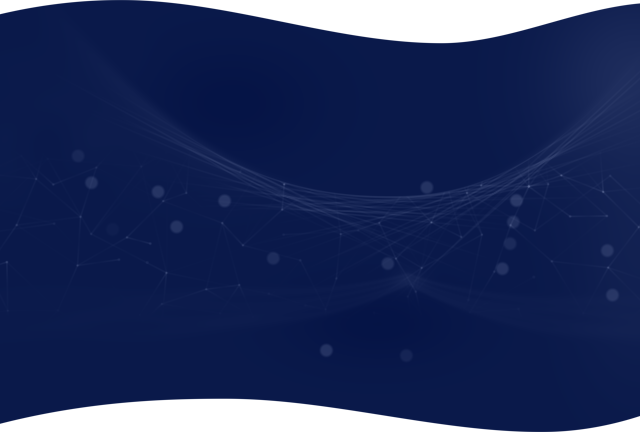
Reproduce this background procedurally as a Shadertoy shader.

```glsl
// A navy banner between two white waves, crossed by a sagging web of fine lines:
// tangent threads, a jittered-grid network and soft ribbons, with haze and pale discs.

const vec3 NAVY = vec3(0.038, 0.098, 0.290);
const vec3 DEEP = vec3(0.000, 0.055, 0.255);
const vec3 MIST = vec3(0.55, 0.60, 0.76);
const vec2 SAG = vec2(0.612, 0.544);   // lowest point of the rim
const vec2 KNOT = vec2(0.638, 0.353);  // meeting point of the ribbons
const float LINE_WIDTH = 0.0014;
const float THREAD_GAIN = 0.11;
const float NET_GAIN = 0.13;
const float DISC_RADIUS = 0.0145;
const int THREADS = 44;

float aspect, px;

float hash(vec2 c) { return fract(sin(dot(c, vec2(127.1, 311.7))) * 43758.5); }

float noise(vec2 x) {
  vec2 c = floor(x), f = fract(x);
  f = f * f * (3.0 - 2.0 * f);
  return mix(mix(hash(c), hash(c + vec2(1, 0)), f.x),
             mix(hash(c + vec2(0, 1)), hash(c + 1.0), f.x), f.y);
}

float stroke(float d) { return 1.0 - smoothstep(0.0, LINE_WIDTH + px, d); }

float glow(vec2 p, vec2 centre, vec2 size) {
  vec2 d = (p - centre) / size;
  return exp(-dot(d, d));
}

float bump(float x, float centre, float width) {
  float d = (x - centre) / width;
  return exp(-d * d);
}

// Outer waves
float topWave(float x) {
  float left = max(0.189 - x, 0.0) / 0.189;
  return 1.0 - 0.033 * left * left - 0.100 * smoothstep(0.189, 0.690, x)
       + 0.094 * smoothstep(0.690, 1.029, x);
}

float bottomWave(float x) {
  float left = max(0.352 - x, 0.0) / 0.352, right = max(x - 0.846, 0.0) / 0.154;
  return 0.077 - 0.058 * pow(left, 2.3) - 0.077 * smoothstep(0.352, 0.846, x)
       + 0.037 * right * right;
}

// Upper rim of the web: height and slope
vec2 rim(float x) {
  float dx = x - SAG.x, a = abs(dx) + 1e-4;
  vec2 shape = dx < 0.0 ? vec2(1.87, 2.26) : vec2(2.6, 2.2);
  float rise = shape.x * pow(a, shape.y);
  return vec2(SAG.y + rise, sign(dx) * shape.y * rise / a);
}

float tangentThreads(vec2 p) {
  float sum = 0.0;
  for (int i = 0; i < THREADS; i++) {
    float k = float(i), r = hash(vec2(k, 3.0));
    float x = mix(0.34, 0.87, (k + r) / float(THREADS));
    vec2 edge = rim(x);
    float slope = edge.y * mix(1.0, 1.45, hash(vec2(k, 7.0)));
    float reach = mix(0.10, 0.33, hash(vec2(k, 11.0)));
    float d = abs(p.y - edge.x + 0.05 * r * r - slope * (p.x - x));
    sum += stroke(d / length(vec2(1.0, slope / aspect)))
         * max(0.0, 1.0 - abs(p.x - x) / reach) * mix(0.4, 1.0, r);
  }
  return sum;
}

// Jittered grid of nodes joined to their neighbours
vec2 node(vec2 c) { return c + 0.08 + 0.84 * vec2(hash(c), hash(c + 41.3)); }

float link(vec2 g, vec2 a, vec2 b, float cell) {
  vec2 ab = b - a;
  float t = clamp(dot(g - a, ab) / dot(ab, ab), 0.0, 1.0);
  float keep = step(0.38, hash(a + b)) * (1.0 - smoothstep(0.8, 1.9, length(ab)));
  return stroke(length(g - a - ab * t) * cell) * keep * (0.35 + 0.65 * abs(2.0 * t - 1.0));
}

float network(vec2 q, float cell) {
  vec2 g = q / cell;
  float sum = 0.0;
  for (int j = -1; j <= 1; j++)
  for (int i = -1; i <= 1; i++) {
    vec2 n = floor(g) + vec2(i, j), a = node(n);
    for (int k = -1; k <= 1; k++) sum += link(g, a, node(n + vec2(1, k)), cell);
    sum += link(g, a, node(n + vec2(0, 1)), cell);
    sum += 0.7 * stroke(max(length(g - a) * cell - 0.0015, 0.0));
  }
  return sum;
}

// Soft ribbons falling to both sides of the knot
float ribbons(vec2 p) {
  float dx = p.x - KNOT.x, a = abs(dx), sum = 0.0;
  for (float k = 0.0; k < 4.0; k++) {
    float drop = (dx < 0.0 ? 0.05 : 0.07) + 0.024 * k;
    float y = KNOT.y + 0.012 - 0.007 * k - drop * (1.0 - exp(-a * (9.0 - k)));
    y += 0.012 * a * sin(p.x * 21.0 + k * 2.0);
    sum += bump(p.y, y, 0.004 + 0.035 * a) * exp(-a * 3.2);
  }
  return sum;
}

// Evenly stepped discs, each scaled in strength by the fade factor
float discs(vec2 p, vec2 start, vec2 stride, int count, float gain, float fade) {
  float sum = 0.0;
  for (int i = 0; i < count; i++, gain *= fade) {
    float d = length((p - start - stride * float(i)) * vec2(aspect, 1.0));
    sum += gain * (1.0 - smoothstep(DISC_RADIUS * 0.7, DISC_RADIUS * 1.1 + px, d));
  }
  return sum;
}

void mainImage(out vec4 fragColor, in vec2 fragCoord) {
  vec2 p = fragCoord / iResolution.xy;
  aspect = iResolution.x / iResolution.y;
  px = 1.0 / iResolution.y;
  vec2 q = p * vec2(aspect, 1.0);
  float depth = rim(p.x).x - p.y, side = abs(p.x - SAG.x);
  float inside = smoothstep(-0.003, 0.003, depth);
  // Base and haze
  float dark = glow(p, vec2(0.36, 0.76), vec2(0.13)) + glow(p, vec2(0.59, 0.25), vec2(0.13, 0.09));
  vec3 col = mix(NAVY, DEEP, 0.5 * min(dark, 1.0));
  float mist = 0.14 * glow(p, vec2(0.99, 0.82), vec2(0.13, 0.20))
    + 0.06 * glow(p, vec2(1.0, 0.42), vec2(0.10, 0.30))
    + 0.045 * glow(p, vec2(0.10, 0.70), vec2(0.16, 0.14)) * noise(q * 9.0);
  // Veil and bright edge under the rim
  float veil = exp(-max(depth, 0.0) / (0.012 + 0.16 * side))
    * smoothstep(-0.006 - 0.07 * side, 0.004 + 0.04 * side, depth);
  mist += veil * (0.10 * bump(p.x, 0.29, 0.14) + 0.07 * bump(p.x, 0.87, 0.10));
  mist += 0.17 * stroke(abs(depth)) * bump(p.x, 0.60, 0.20);
  // Fine web
  float band = smoothstep(0.25, 0.38, p.y) * (1.0 - smoothstep(0.56, 0.66, p.y)) * inside;
  float net = network(q, 0.105) + 0.7 * network(q + 7.3, 0.17);
  mist += NET_GAIN * net * band * mix(0.35, 1.0, noise(q * 5.0 + 2.0));
  mist += THREAD_GAIN * min(tangentThreads(p), 2.0) * inside * smoothstep(0.26, 0.40, p.y);
  mist += 0.045 * ribbons(p) + 0.05 * glow(p, KNOT, vec2(0.025));
  // Rows of discs
  mist += discs(p, vec2(0.143, 0.577), vec2(0.104, -0.021), 3, 0.19, 1.05)
    + discs(p, vec2(0.427, 0.402), vec2(0.179, -0.012), 3, 0.15, 1.15)
    + discs(p, vec2(0.807, 0.536), vec2(-0.005, -0.050), 3, 0.23, 0.75)
    + discs(p, vec2(0.510, 0.189), vec2(0.125, -0.012), 2, 0.21, 0.5)
    + discs(p, vec2(0.949, 0.420), vec2(0.008, -0.103), 2, 0.18, 1.0)
    + discs(p, vec2(0.276, 0.475), vec2(0.391, 0.091), 2, 0.20, 1.0)
    + discs(p, vec2(0.122, 0.639), vec2(0.054, -0.170), 2, 0.10, 0.4);
  col = mix(col, MIST, clamp(mist, 0.0, 0.6));
  // White beyond the waves
  float outer = max(p.y - topWave(p.x), bottomWave(p.x) - p.y);
  fragColor = vec4(mix(col, vec3(1.0), smoothstep(-0.75 * px, 0.75 * px, outer)), 1.0);
}
```
